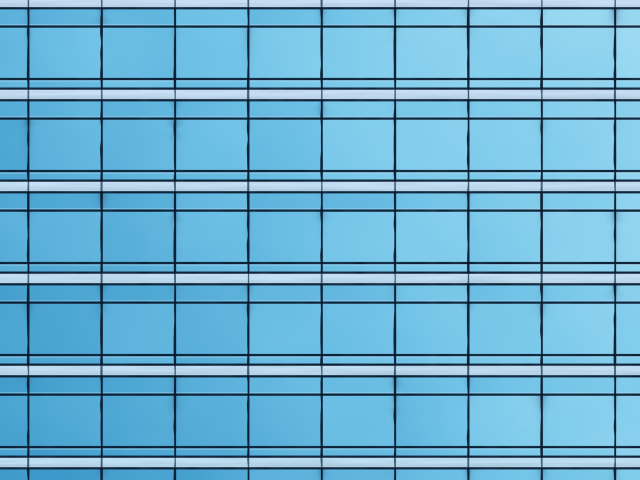
Reproduce this pattern procedurally as a Shadertoy shader.

```glsl
// Blue glass curtain wall: window panes, dark mullions and pale floor bands.
#define PANE_WIDTH 0.1528      // lengths are fractions of the canvas height
#define FLOOR_HEIGHT 0.1917
#define GRID_ORIGIN vec2(0.0590, 0.0243)
#define BAND_TOP 0.0243
#define SILL_TOP 0.0443
#define TRANSOM 0.1535
#define LINE_HALF 0.0023
#define PANE_VARIATION 0.13
#define GRIME 0.55
#define FRAME_COLOR vec3(0.035, 0.10, 0.18)
#define BAND_COLOR vec3(0.75, 0.86, 0.94)

float hash(vec2 p) {
    vec3 q = fract(p.xyx * vec3(0.1031, 0.1030, 0.0973));
    q += dot(q, q.yzx + 33.33);
    return fract((q.x + q.y) * q.z);
}

float noise(vec2 p) {
    vec2 cell = floor(p), f = fract(p);
    f = f * f * (3.0 - 2.0 * f);
    return mix(mix(hash(cell), hash(cell + vec2(1, 0)), f.x),
               mix(hash(cell + vec2(0, 1)), hash(cell + vec2(1, 1)), f.x), f.y);
}

float cloud(vec2 p) {
    float sum = 0.0, weight = 0.5;
    for (int i = 0; i < 4; i++) {
        sum += weight * noise(p);
        p = p * 2.03 + 17.0;
        weight *= 0.5;
    }
    return sum;
}

// Coverage of a soft line at signed distance d from its centre
float stroke(float d, float halfWidth) {
    float soft = max(0.0012, 0.7 / iResolution.y);
    return 1.0 - smoothstep(halfWidth - soft, halfWidth + soft, abs(d));
}

// Sky reflection, from deep blue to pale cyan
vec3 glassColor(float light) {
    vec3 deep = vec3(0.24, 0.60, 0.79);
    vec3 middle = vec3(0.45, 0.77, 0.91);
    vec3 pale = vec3(0.66, 0.88, 0.96);
    return light < 0.5 ? mix(deep, middle, max(light, 0.0) * 2.0)
                       : mix(middle, pale, min(light, 1.0) * 2.0 - 1.0);
}

void mainImage(out vec4 fragColor, in vec2 fragCoord) {
    vec2 p = fragCoord / iResolution.y;
    vec2 screen = fragCoord / iResolution.xy;
    vec2 size = vec2(PANE_WIDTH, FLOOR_HEIGHT);
    vec2 grid = (p - GRID_ORIGIN) / size;
    vec2 id = floor(grid);
    vec2 local = fract(grid) * size;
    float edge = 0.7 / iResolution.y;

    // Tier within a floor: 0 band, 1 sill strip, 2 main pane, 3 spandrel
    float tier = step(BAND_TOP, local.y) + step(SILL_TOP, local.y) + step(TRANSOM, local.y);

    // Glass: broad sky gradient, offset in each pane, with faint clouds
    float light = 0.06 + 0.58 * screen.x + 0.26 * screen.y;
    light += PANE_VARIATION * (hash(id + vec2(7.0 + 31.0 * tier, 3.0)) - 0.5);
    light += 0.14 * (cloud(p * vec2(5.0, 7.0)) - 0.47);
    light += 0.10 * (local.x / PANE_WIDTH - 0.5) * (hash(id + 51.0) - 0.3);
    if (tier > 2.5) light -= 0.07;
    vec3 color = glassColor(light);

    // Floor band with long brushed streaks
    float brushed = noise(p * vec2(12.0, 260.0)) - 0.5;
    vec3 band = BAND_COLOR + 0.05 * brushed + vec3(0.04, 0.0, 0.01) * (screen.y - 0.5);
    band -= 0.06 * smoothstep(0.6 * BAND_TOP, 0.0, local.y);
    float inBand = 1.0 - smoothstep(BAND_TOP - edge, BAND_TOP + edge, local.y);
    color = mix(color, band, inBand);

    // Signed offset from the nearest mullion, and its joint number
    float joint = floor(grid.x + 0.5);
    float dx = (grid.x - joint) * PANE_WIDTH;
    vec2 jointId = vec2(joint, id.y);

    // Grime running down from the head of the main and spandrel panes
    float head = tier > 2.5 ? FLOOR_HEIGHT : TRANSOM;
    float drop = head - local.y;
    float reach = mix(0.012, 0.06, hash(jointId + 83.0));
    float spread = 0.003 + 0.005 * noise(vec2(joint * 9.0, p.y * 70.0));
    float drip = exp(-abs(dx) / spread) * exp(-drop / reach) * step(1.5, tier);
    drip *= smoothstep(0.2, 0.9, hash(jointId + 29.0 + tier));
    color = mix(color, FRAME_COLOR * 1.8, GRIME * drip);

    // Rare dark scuffs hanging from the band top
    vec2 scuff = (local - vec2(0.6 * PANE_WIDTH, BAND_TOP)) / vec2(0.025, 0.005);
    float scuffed = step(0.97, hash(id + 113.0)) * (1.0 - smoothstep(0.6, 1.0, length(scuff)));
    color = mix(color, FRAME_COLOR, scuffed);

    // Thin light reflections beside the rails
    float glint = stroke(local.y - SILL_TOP + 0.0042, 0.0013)
                + stroke(local.y - TRANSOM - 0.0040, 0.0010);
    color = mix(color, vec3(0.69, 0.84, 0.91), 0.5 * min(glint, 1.0));

    // Mullions with uneven sealant, thinner across the bands
    float wobble = noise(vec2(joint * 5.0, p.y * 45.0)) - 0.5;
    float mullion = stroke(dx + 0.0008 * wobble, LINE_HALF + 0.0012 * wobble - 0.0005 * inBand);
    color = mix(color, FRAME_COLOR, mullion * mix(0.95, 0.65, inBand));

    // Horizontal rails: both band edges, sill and transom
    float bandBase = min(local.y, FLOOR_HEIGHT - local.y);
    float rail = max(stroke(bandBase, LINE_HALF), stroke(local.y - BAND_TOP, LINE_HALF));
    rail = max(rail, stroke(local.y - SILL_TOP, LINE_HALF));
    rail = max(rail, stroke(local.y - TRANSOM, LINE_HALF));
    color = mix(color, FRAME_COLOR, rail * (0.88 + 0.10 * noise(p * vec2(40.0, 9.0))));

    fragColor = vec4(clamp(color, 0.0, 1.0), 1.0);
}
```
